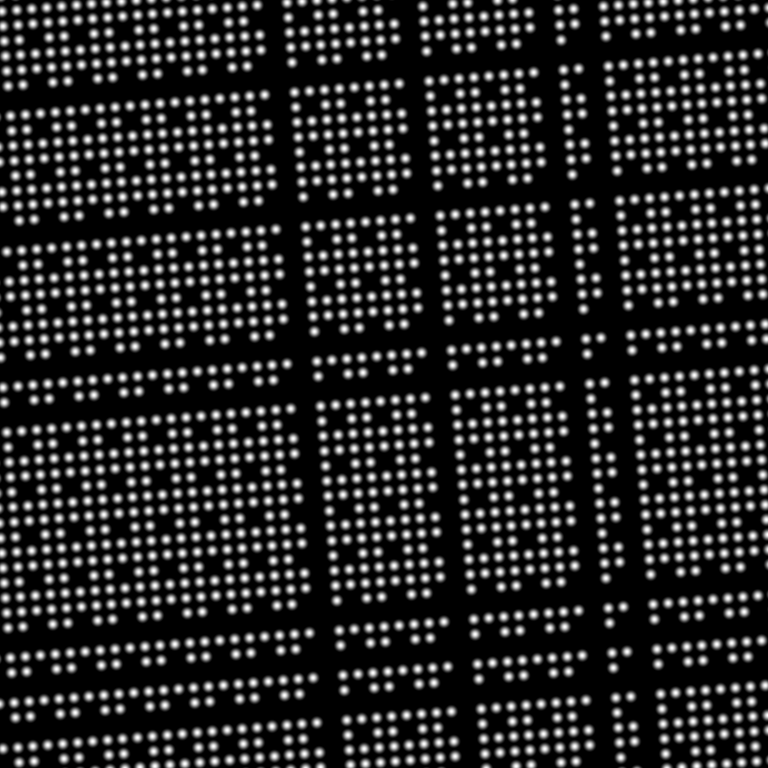
This pattern is drawn by a Shadertoy shader. Its source:

```glsl
// Tilted lattice of soft white dots with pierced 3x3 tiles and irregular empty lanes on black.

const float CELLS_ACROSS = 51.2;               // dot pitches per canvas height
const float TILT = 0.083;                      // lattice rotation in radians
const vec2 CENTRE_CELL = vec2(4.83, 20.37);    // lattice position of the canvas centre
const float TILE = 3.0;                        // cells per tile side
const int LANE_BITS = 28873;                   // set bits mark tiles that end in an empty lane
const float DOT_RADIUS = 0.5;                  // in cells, faded from centre to rim

vec2 rotate(vec2 p, float angle) {
    float c = cos(angle), s = sin(angle);
    return vec2(c * p.x - s * p.y, s * p.x + c * p.y);
}

// 1 when the tile with this index carries a lane
float hasLane(float tile) {
    int bit = int(tile) + 1;
    if (bit < 0 || bit > 30) return 0.0;
    return float((LANE_BITS >> bit) & 1);
}

// 1 when this row or column of cells is empty
float emptyLane(float cell) {
    float lastInTile = step(TILE - 1.5, mod(cell, TILE));
    return lastInTile * hasLane(floor(cell / TILE));
}

// 1 at the middle cell of each tile
float tileHole(vec2 cell) {
    vec2 fromMiddle = abs(mod(cell, TILE) - 1.0);
    return 1.0 - step(0.5, max(fromMiddle.x, fromMiddle.y));
}

float softDot(vec2 p, float radius) {
    return 1.0 - smoothstep(0.0, radius, length(p));
}

void mainImage(out vec4 fragColor, in vec2 fragCoord) {
    // Lattice coordinates, rows counted downwards
    vec2 p = (fragCoord - 0.5 * iResolution.xy) / iResolution.y;
    vec2 lattice = rotate(vec2(p.x, -p.y), TILT) * CELLS_ACROSS + CENTRE_CELL;
    vec2 cell = floor(lattice);

    // Cells left filled by the holes and both sets of lanes
    float filled = (1.0 - tileHole(cell))
                 * (1.0 - emptyLane(cell.x))
                 * (1.0 - emptyLane(cell.y));

    float light = filled * softDot(lattice - cell - 0.5, DOT_RADIUS);
    fragColor = vec4(vec3(light), 1.0);
}
```
